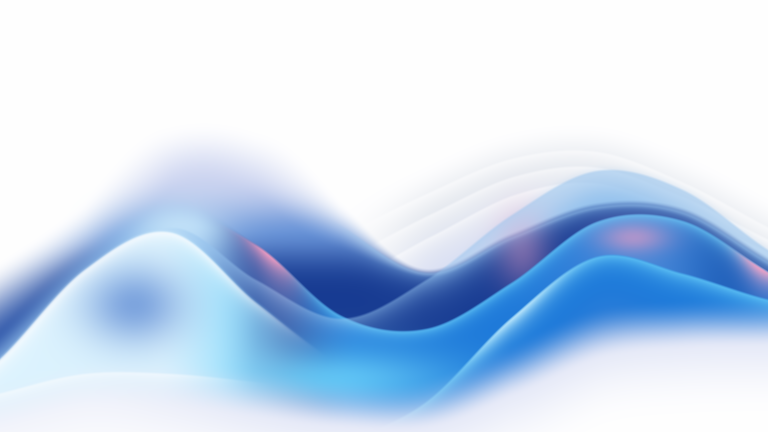
This background is drawn by a WebGL 1 fragment shader. Its source:

```glsl
precision highp float;
// Translucent blue waves flowing across a white field.
// Each sheet hangs below a smooth spline of evenly spaced heights; sheets are
// painted back to front, then given bright rims, rosy glints and a misty floor.

uniform vec2 u_resolution;

#define WHITE vec3(0.995, 0.995, 0.998)
#define MIST vec3(0.86, 0.88, 0.91)
#define LAVENDER vec3(0.80, 0.83, 0.94)
#define PALE_BLUE vec3(0.58, 0.76, 0.93)
#define MID_BLUE vec3(0.40, 0.57, 0.84)
#define NAVY vec3(0.09, 0.23, 0.57)
#define AZURE vec3(0.11, 0.47, 0.85)
#define CYAN vec3(0.42, 0.82, 0.98)
#define ICE vec3(0.86, 0.95, 0.995)
#define ROSE vec3(0.98, 0.62, 0.76)
#define ASPECT 1.7778
#define RIM_WIDTH 0.004

// Cubic interpolation weights for four knots at offsets t.
vec4 knotWeights(vec4 t) {
  t = abs(t);
  vec4 inner = (1.5 * t - 2.5) * t * t + 1.0;
  vec4 outer = ((2.5 - 0.5 * t) * t - 4.0) * t + 2.0;
  return mix(inner, outer, step(1.0, t)) * step(t, vec4(2.0));
}

// Spline height; the twelve knots reach one step beyond both canvas edges.
float height(float x, vec4 a, vec4 b, vec4 c) {
  vec4 t = x * 9.0 + 1.0 - vec4(0.0, 1.0, 2.0, 3.0);
  return dot(a, knotWeights(t)) + dot(b, knotWeights(t - 4.0))
       + dot(c, knotWeights(t - 8.0));
}

// Approximate distance below the spline, positive inside the sheet.
float depth(vec2 uv, vec4 a, vec4 b, vec4 c) {
  float h = height(uv.x, a, b, c);
  float slope = (height(uv.x + 0.002, a, b, c) - h) / (0.002 * ASPECT);
  return (h - uv.y) / sqrt(1.0 + slope * slope);
}

float cover(float d, float soft) {
  return smoothstep(-soft, soft, d);
}

// Crisp upper edge that fades downward into the sheet.
float rim(float d, float fade) {
  return cover(d, RIM_WIDTH) * exp(-max(d, 0.0) / fade);
}

float bump(float x, float center, float width) {
  float t = (x - center) / width;
  return exp(-t * t);
}

float glow(vec2 uv, vec2 center, vec2 radius) {
  vec2 q = (uv - center) / radius;
  return exp(-dot(q, q));
}

void main() {
  vec2 uv = gl_FragCoord.xy / u_resolution;
  float x = uv.x;
  float y = uv.y;

  // Wave outlines
  float fan = depth(uv, vec4(0.07, 0.12, 0.17, 0.24),
    vec4(0.35, 0.458, 0.556, 0.637), vec4(0.653, 0.583, 0.479, 0.375));
  float hill = depth(uv, vec4(0.167, 0.306, 0.444, 0.63),
    vec4(0.618, 0.477, 0.368, 0.451), vec4(0.521, 0.509, 0.394, 0.282));
  float veil = depth(uv, vec4(0.074, 0.144, 0.329, 0.472),
    vec4(0.352, 0.262, 0.352, 0.502), vec4(0.604, 0.56, 0.421, 0.306));
  float stream = depth(uv, vec4(0.028, 0.185, 0.389, 0.509),
    vec4(0.433, 0.268, 0.238, 0.345), vec4(0.486, 0.488, 0.37, 0.259));
  float wing = depth(uv, vec4(0.005, 0.167, 0.375, 0.461),
    vec4(0.299, 0.155, 0.074, 0.028), vec4(0.0));
  float swell = depth(uv, vec4(-0.2), vec4(-0.2, -0.04, 0.07, 0.264),
    vec4(0.405, 0.366, 0.306, 0.271));
  float ground = depth(uv, vec4(0.016, 0.063, 0.109, 0.109),
    vec4(0.09, 0.067, 0.067, 0.144), vec4(0.227, 0.25, 0.255, 0.26));

  // Misty fan with pale strands
  float rightSide = smoothstep(0.42, 0.58, x);
  vec3 col = mix(WHITE, mix(MIST, LAVENDER, cover(fan - 0.12, 0.1)),
                 0.75 * rightSide * cover(fan, 0.06));
  for (int i = 0; i < 3; i++) {
    float k = float(i);
    float strand = fan - 0.005 - k * (0.025 + 0.05 * (1.0 - x));
    col = mix(col, WHITE, 0.6 * smoothstep(0.44, 0.52, x) * rim(strand, 0.025));
  }

  // Light veil on the right
  float veilSide = smoothstep(0.52, 0.78, x);
  col = mix(col, PALE_BLUE, veilSide * cover(veil, 0.02) * cover(veil - 0.02, 0.07));

  // Hill: hazy on the left, sharper and darker on the right
  float tone = smoothstep(0.63, 0.29, y - 0.16 * smoothstep(0.5, 0.72, x));
  vec3 hillColor = mix(LAVENDER, MID_BLUE, smoothstep(0.0, 0.55, tone));
  hillColor = mix(hillColor, NAVY, smoothstep(0.45, 1.0, tone));
  hillColor = mix(hillColor, MID_BLUE, 0.4 * smoothstep(0.2, 0.0, x));
  float hillSoft = mix(0.075, 0.012, smoothstep(0.36, 0.55, x));
  col = mix(col, hillColor, cover(hill, hillSoft));
  col = mix(col, PALE_BLUE, 0.6 * smoothstep(0.42, 0.5, x) * rim(hill, 0.022));
  col = mix(col, ROSE, 0.38 * glow(uv, vec2(0.68, 0.42), vec2(0.035, 0.09)));

  // Main stream
  vec3 streamColor = mix(PALE_BLUE, NAVY, 0.75 * smoothstep(0.25, 0.34, x));
  streamColor = mix(streamColor, AZURE, smoothstep(0.36, 0.47, x));
  streamColor = mix(streamColor, MID_BLUE, 0.6 * bump(x, 0.83, 0.1));
  streamColor = mix(streamColor, NAVY, 0.4 * bump(x, 0.95, 0.06));
  float streamSoft = mix(0.04, RIM_WIDTH, smoothstep(0.22, 0.33, x));
  col = mix(col, streamColor, cover(stream, streamSoft));
  col = mix(col, ICE, 0.6 * glow(uv, vec2(0.235, 0.48), vec2(0.07, 0.06)));
  col = mix(col, CYAN, 0.75 * smoothstep(0.32, 0.45, x) * rim(stream, 0.014));
  col = mix(col, PALE_BLUE, 0.55 * smoothstep(0.2, 0.27, x) * rim(veil, 0.03));
  float glint = bump(x, 0.35, 0.033) + bump(x, 0.99, 0.03);
  col = mix(col, ROSE, min(glint, 1.0) * rim(stream, 0.028));
  col = mix(col, ROSE, 0.55 * glow(uv, vec2(0.825, 0.45), vec2(0.045, 0.035)));
  col = mix(col, CYAN, 0.85 * glow(uv, vec2(0.43, 0.12), vec2(0.16, 0.075)));

  // Swell in front on the right
  vec3 swellColor = mix(AZURE, MID_BLUE, 0.5 * cover(swell - 0.15, 0.1));
  col = mix(col, swellColor, cover(swell, RIM_WIDTH));
  col = mix(col, CYAN, 0.8 * rim(swell, 0.022));
  col = mix(col, ICE, 0.85 * bump(x, 0.675, 0.06) * rim(swell, 0.016));

  // Icy wing in front on the left
  vec3 wingColor = mix(ICE, CYAN, 0.65 * smoothstep(0.2, 0.34, x));
  wingColor = mix(wingColor, MID_BLUE, 0.8 * glow(uv, vec2(0.175, 0.295), vec2(0.065, 0.09)));
  float wingFade = 1.0 - smoothstep(0.27, 0.43, x);
  col = mix(col, wingColor, wingFade * cover(wing, 0.008));
  col = mix(col, WHITE, 0.85 * wingFade * rim(wing, 0.016));

  // Floor mist closes the sheets from below
  vec3 floorColor = mix(LAVENDER, WHITE, smoothstep(-0.12, 0.22, ground));
  floorColor = mix(floorColor, WHITE, 0.5 * smoothstep(0.4, 0.1, x));
  col = mix(col, floorColor, cover(ground, 0.06));
  col = mix(col, WHITE, 0.6 * smoothstep(0.36, 0.2, x) * rim(ground + 0.025, 0.02));

  gl_FragColor = vec4(col, 1.0);
}
```
